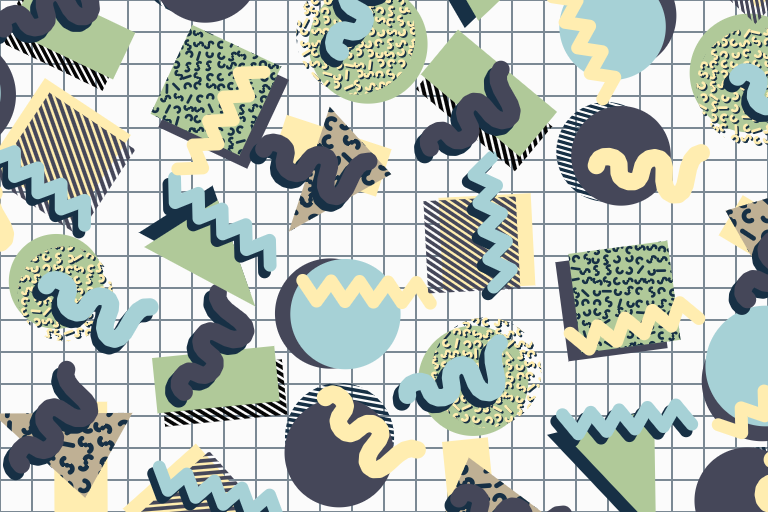
Write a Shadertoy shader that draws this pattern.

```glsl
// Scattered circles, boxes, triangles and squiggles with stripes and worm textures over a thin square grid.

// Lengths are fractions of the canvas height.
const float TAU = 6.28318;
const float GRID_PITCH = 0.0625;
const float GRID_HALF_LINE = 0.0011;
const float CELL = 0.27;
const float JITTER = 0.05;
const float REACH = 0.25;
const float STRIPE_PITCH = 0.0115;
const float BIG_WORM = 0.037;
const float SMALL_WORM = 0.021;
const float WORM_HALF_WIDTH = 0.125;
const float BACK_OFFSET = 0.03;
const float SQUIGGLE_OFFSET = 0.06;
const vec2 SHADOW = vec2(-0.011, -0.013);
const int SEGMENTS = 36;

// Palette and its indices
const int GREEN = 0, TAN = 1, BLUE = 2, CHARCOAL = 3, YELLOW = 4, NAVY = 5, BLACK = 6;
const vec3 PAPER = vec3(0.985);
const vec3 PALETTE[7] = vec3[7](
    vec3(0.69, 0.79, 0.60), vec3(0.75, 0.69, 0.58), vec3(0.65, 0.82, 0.84),
    vec3(0.27, 0.28, 0.35), vec3(1.00, 0.93, 0.69), vec3(0.09, 0.19, 0.27), vec3(0.02));

// Shape kinds and textures
const int CIRCLE = 0, SQUARE = 1, BAR = 2, TRIANGLE = 3;
const int SOLID = 0, STRIPES = 1, TWO_TONE = 2, BIG = 3, SMALL = 4;

// The eight motif recipes
const int BACK_SHAPE[8] = int[8](BAR, CIRCLE, SQUARE, BAR, TRIANGLE, SQUARE, CIRCLE, CIRCLE);
const int BACK_COLOR[8] = int[8](YELLOW, GREEN, YELLOW, BLACK, NAVY, CHARCOAL, NAVY, CHARCOAL);
const int BACK_TEXTURE[8] = int[8](SOLID, SOLID, SOLID, STRIPES, SOLID, SOLID, STRIPES, SOLID);
const int FRONT_SHAPE[8] = int[8](TRIANGLE, CIRCLE, SQUARE, BAR, TRIANGLE, SQUARE, CIRCLE, CIRCLE);
const int FRONT_COLOR[8] = int[8](TAN, GREEN, CHARCOAL, GREEN, GREEN, GREEN, CHARCOAL, BLUE);
const int FRONT_TEXTURE[8] = int[8](BIG, TWO_TONE, STRIPES, SOLID, SOLID, SMALL, SOLID, SOLID);
const int SQUIGGLE_COLOR[8] = int[8](CHARCOAL, BLUE, BLUE, CHARCOAL, BLUE, YELLOW, YELLOW, YELLOW);
const bool ZIGZAG[8] = bool[8](false, false, true, false, true, true, false, true);

float cover(float d) { return clamp(0.5 - d * iResolution.y, 0.0, 1.0); }
vec2 heading(float a) { return vec2(cos(a), sin(a)); }
mat2 turn(float a) { vec2 h = heading(a); return mat2(h.x, -h.y, h.y, h.x); }

vec2 hash2(vec2 p) {
    vec3 q = fract(p.xyx * vec3(0.1031, 0.1030, 0.0973));
    q += dot(q, q.yzx + 33.33);
    return fract((q.xx + q.yz) * q.zy);
}

float segment(vec2 p, vec2 a, vec2 b) {
    vec2 ab = b - a;
    return length(p - a - ab * clamp(dot(p - a, ab) / dot(ab, ab), 0.0, 1.0));
}

// Arc around the y axis, open by the given half angle
float arc(vec2 p, float radius, float halfAngle) {
    p.x = abs(p.x);
    vec2 tip = vec2(sin(halfAngle), cos(halfAngle));
    return tip.y * p.x > tip.x * p.y ? length(p - tip * radius) : abs(length(p) - radius);
}

// Cellular field of hooks, S curves and short sticks
float worms(vec2 p, float pitch) {
    p /= pitch;
    float d = 9.0;
    for (int k = 0; k < 9; k++) {
        vec2 id = floor(p) + vec2(k % 3 - 1, k / 3 - 1);
        vec2 h = hash2(id + 90.0);
        vec2 q = turn(h.x * TAU) * (p - id - 0.5 - 0.3 * (hash2(id + 57.0) - 0.5));
        vec2 s = q.x < 0.0 ? -q : q;
        float worm = h.y < 0.45 ? arc(q, 0.27, 1.8)
                   : h.y < 0.85 ? arc(s - vec2(0.2, 0.0), 0.2, TAU / 4.0)
                   : segment(q, vec2(-0.35, 0.0), vec2(0.35, 0.0));
        d = min(d, worm);
    }
    return (d - WORM_HALF_WIDTH) * pitch;
}

float shape(int kind, vec2 p) {
    if (kind == CIRCLE) return length(p) - 0.108;
    if (kind == TRIANGLE)
        return max(max(dot(p, heading(0.0)), dot(p, heading(2.4))), dot(p, heading(4.2))) - 0.064;
    vec2 q = abs(p) - (kind == SQUARE ? vec2(0.09) : vec2(0.115, 0.052));
    return max(q.x, q.y);
}

// Path of a zigzag or of a wave that swells toward its end, t from 0 to 1
vec2 path(float t, bool zigzag) {
    if (zigzag) return vec2((t - 0.5) * 0.25, 0.02 * (abs(fract(t * 4.5) - 0.5) * 4.0 - 1.0));
    float a = t * 2.25 * TAU;
    return vec2((t - 0.5) * 0.2 - 0.006 * sin(2.0 * a), mix(0.02, 0.05, t * t) * sin(a));
}

float squiggle(vec2 p, bool zigzag) {
    float d = 9.0;
    vec2 a = path(0.0, zigzag);
    for (int i = 1; i <= SEGMENTS; i++) {
        vec2 b = path(float(i) / float(SEGMENTS), zigzag);
        d = min(d, segment(p, a, b));
        a = b;
    }
    return d - (zigzag ? 0.0125 : 0.017);
}

// Lays one textured shape on the colour; ink holds big, small and light worm distances
void paint(inout vec3 col, float d, vec2 p, int color, int tex, vec3 ink) {
    float stripe = (abs(fract(dot(p, vec2(0.6, 0.8)) / STRIPE_PITCH) - 0.5) - 0.3) * STRIPE_PITCH;
    float base = tex == STRIPES ? max(d, stripe) : d;
    if (tex != TWO_TONE) col = mix(col, PALETTE[color], cover(base));
    if (tex == BIG) col = mix(col, PALETTE[NAVY], cover(max(d, ink.x)));
    if (tex == SMALL || tex == TWO_TONE) col = mix(col, PALETTE[NAVY], cover(max(d, ink.y)));
    if (tex == TWO_TONE) col = mix(col, PALETTE[YELLOW], cover(max(d, ink.z)));
}

void mainImage(out vec4 fragColor, in vec2 fragCoord) {
    vec2 p = fragCoord / iResolution.y;

    // Paper with grid
    vec2 g = abs(fract(p / GRID_PITCH + 0.5) - 0.5) * GRID_PITCH;
    vec3 col = mix(PAPER, PALETTE[NAVY], cover(min(g.x, g.y) - GRID_HALF_LINE));
    vec3 ink = vec3(worms(p, BIG_WORM), worms(p, SMALL_WORM), worms(p + vec2(0.003, -0.003), SMALL_WORM));

    // Motifs in staggered, jittered cells
    for (int k = 0; k < 9; k++) {
        float column = floor(p.x / CELL) + float(k / 3 - 1);
        float stagger = 0.5 * mod(column, 2.0);
        float row = floor(p.y / CELL - stagger) + float(k % 3 - 1);
        vec2 id = vec2(column, row) + 20.0;
        vec2 h = hash2(id), h2 = hash2(id + 31.0);
        vec2 q = p - (vec2(column, row + stagger) + 0.5) * CELL - JITTER * (h2 - 0.5);
        if (length(q) > REACH) continue;

        int n = int(mod(column * 3.0 + row + 0.5, 8.0));
        float size = mix(0.85, 1.12, h.y);
        mat2 spin = turn(FRONT_SHAPE[n] == TRIANGLE ? h.x * TAU : (h.x - 0.5) * 1.6);
        vec2 front = spin * q / size;
        vec2 back = spin * (q - heading(h2.x * TAU) * BACK_OFFSET) / size;
        paint(col, shape(BACK_SHAPE[n], back) * size, back, BACK_COLOR[n], BACK_TEXTURE[n], ink);
        paint(col, shape(FRONT_SHAPE[n], front) * size, front, FRONT_COLOR[n], FRONT_TEXTURE[n], ink);

        // Squiggle and its drop shadow
        vec2 s = q - heading(h2.y * TAU) * SQUIGGLE_OFFSET;
        mat2 lean = turn((h2.x - 0.5) * 3.0);
        if (SQUIGGLE_COLOR[n] != YELLOW)
            col = mix(col, PALETTE[NAVY], cover(squiggle(lean * (s - SHADOW), ZIGZAG[n])));
        col = mix(col, PALETTE[SQUIGGLE_COLOR[n]], cover(squiggle(lean * s, ZIGZAG[n])));
    }
    fragColor = vec4(col, 1.0);
}
```
